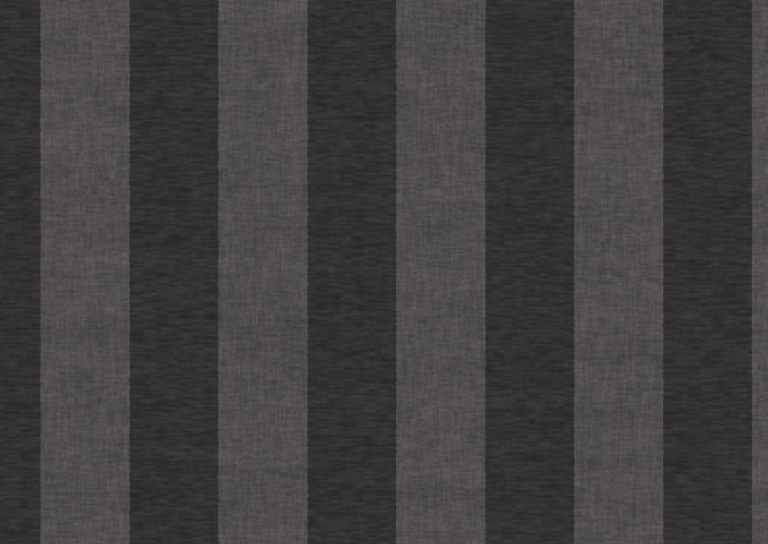
A Shadertoy shader for this pattern:

```glsl
// Woven cloth with broad vertical stripes, charcoal and warm grey in turn.
// Stretched value noise forms the threads: the dark stripes show mostly weft
// streaks, the light ones a crosshatch of weft and warp with a soft mottle.

const float STRIPE_PERIOD = 0.2316;   // fraction of the canvas width
const float LIGHT_START   = 0.0527;   // left edge of the first light stripe
const float LIGHT_WIDTH   = 0.1162;
const float EDGE_WOBBLE   = 0.0006;   // how far threads stray over an edge

const vec3 DARK_COLOR  = vec3(0.197, 0.191, 0.200);
const vec3 LIGHT_COLOR = vec3(0.315, 0.305, 0.303);
const vec3 WARM_TINT   = vec3(0.010, 0.000, -0.004);

// Noise cells per canvas width, along x and y
const vec2 WEFT_SCALE   = vec2(62.0, 390.0);
const vec2 FLECK_SCALE  = vec2(130.0, 310.0);
const vec2 WARP_SCALE   = vec2(370.0, 48.0);
const vec2 GRAIN_SCALE  = vec2(430.0, 430.0);
const vec2 MOTTLE_SCALE = vec2(34.0, 46.0);
const vec2 BAND_SCALE   = vec2(5.0, 75.0);

// Integer hash of a lattice cell, from 0 to 1
float hash(ivec2 cell, int seed) {
    uint h = uint(cell.x) * 1597334677u ^ uint(cell.y) * 3812015801u;
    h ^= uint(seed) * 2654435769u;
    h = (h ^ (h >> 16)) * 2246822519u;
    h = (h ^ (h >> 13)) * 3266489917u;
    h ^= h >> 16;
    return float(h >> 8) / 16777216.0;
}

// Smooth value noise, from -1 to 1
float noise(vec2 p, int seed) {
    ivec2 cell = ivec2(floor(p));
    vec2 f = fract(p);
    f = f * f * (3.0 - 2.0 * f);
    float lower = mix(hash(cell, seed), hash(cell + ivec2(1, 0), seed), f.x);
    float upper = mix(hash(cell + ivec2(0, 1), seed), hash(cell + ivec2(1, 1), seed), f.x);
    return 2.0 * mix(lower, upper, f.y) - 1.0;
}

// Coverage of the light stripes, smoothed over about one pixel
float lightStripe(float x, float pixel) {
    float center = LIGHT_START + 0.5 * LIGHT_WIDTH;
    float offset = (fract((x - center) / STRIPE_PERIOD + 0.5) - 0.5) * STRIPE_PERIOD;
    float dist = abs(offset) - 0.5 * LIGHT_WIDTH;
    return 1.0 - smoothstep(-0.7 * pixel, 0.7 * pixel, dist);
}

void mainImage(out vec4 fragColor, in vec2 fragCoord) {
    float pixel = 1.0 / iResolution.x;
    vec2 p = fragCoord * pixel;

    // Thread layers
    float weft   = noise(p * WEFT_SCALE, 1);
    float fleck  = noise(p * FLECK_SCALE, 2);
    float warp   = noise(p * WARP_SCALE, 3);
    float grain  = noise(p * GRAIN_SCALE, 4);
    float mottle = noise(p * MOTTLE_SCALE, 5);
    float band   = noise(p * BAND_SCALE, 6);

    // Dark stripes: long weft streaks with short flecks
    float darkShade = 0.024 * weft + 0.017 * fleck + 0.005 * warp
                    + 0.009 * grain + 0.006 * band;
    vec3 dark = DARK_COLOR + darkShade;

    // Light stripes: crossed threads, mottled and faintly warm in places
    float lightShade = 0.019 * weft + 0.014 * fleck + 0.019 * warp
                     + 0.020 * grain + 0.009 * mottle + 0.010 * band;
    vec3 light = LIGHT_COLOR + lightShade + WARM_TINT * (0.6 * mottle + 0.5 * weft);

    // Edges stray slightly from one weft thread to the next
    float stray = EDGE_WOBBLE * noise(vec2(p.x * 12.0, p.y * WEFT_SCALE.y), 7);
    vec3 cloth = mix(dark, light, lightStripe(p.x + stray, pixel));

    fragColor = vec4(clamp(cloth, 0.0, 1.0), 1.0);
}
```
